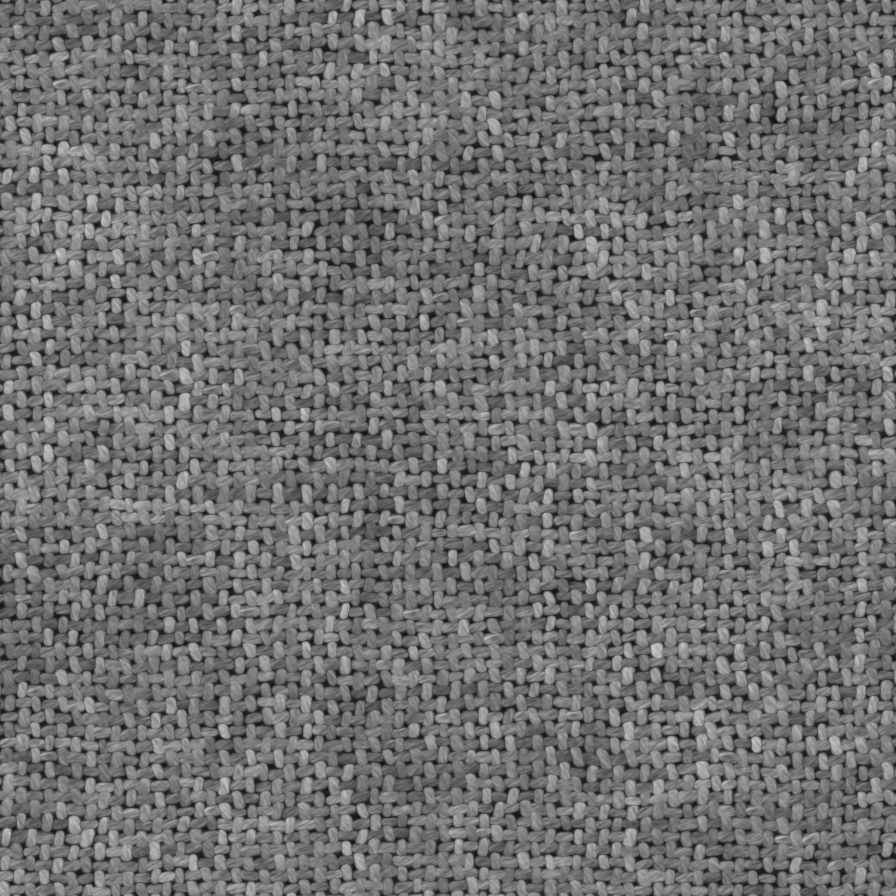
This texture is drawn by a three.js fragment shader. Its source:

```glsl
varying vec2 vUv;

const vec2 THREADS = vec2(66.0, 68.0);
const float GAP_TONE = 0.11;
const float WARP_TONE = 0.53;
const float WEFT_TONE = 0.455;

float hash(vec2 p) {
  vec3 q = fract(vec3(p.xyx) * 0.1031);
  q += dot(q, q.yzx + 33.33);
  return fract((q.x + q.y) * q.z);
}

float noise(vec2 p) {
  vec2 cell = floor(p);
  vec2 f = fract(p);
  f = f * f * (3.0 - 2.0 * f);
  float low = mix(hash(cell), hash(cell + vec2(1.0, 0.0)), f.x);
  float high = mix(hash(cell + vec2(0.0, 1.0)), hash(cell + vec2(1.0, 1.0)), f.x);
  return mix(low, high, f.y);
}

float signedNoise(vec2 p) {
  return 2.0 * noise(p) - 1.0;
}

vec2 rotate(vec2 p, float angle) {
  float c = cos(angle);
  float s = sin(angle);
  return vec2(c * p.x - s * p.y, s * p.x + c * p.y);
}

// Uneven thread paths
vec2 wobble(vec2 p, float amount) {
  vec2 broad = vec2(signedNoise(p * 0.16 + 11.0), signedNoise(p * 0.16 + 57.0));
  vec2 tight = vec2(signedNoise(p * 0.65 + 83.0), signedNoise(p * 0.65 + 131.0));
  return p + amount * (broad + 0.45 * tight);
}

// Twisted strands: q.x runs across the thread, q.y along it
float fibres(vec2 q, float twist, float seed) {
  vec2 s = vec2(q.x + twist * q.y, q.y);
  float coarse = signedNoise(s * vec2(4.5, 1.3) + seed * 91.0);
  float fine = signedNoise(s * vec2(9.0, 2.4) + seed * 57.0 + 20.0);
  return 0.65 * coarse + 0.5 * fine;
}

// One visible stitch: x is its height, y its tone
vec2 stitch(vec2 p, vec2 id) {
  float isWarp = 1.0 - mod(id.x + id.y, 2.0);
  float seed = hash(id + 7.0);
  float size = hash(id + 41.0);
  vec2 jitter = vec2(hash(id + 19.0), hash(id + 73.0)) - 0.5;
  vec2 local = p - id - 0.5 - 0.22 * jitter;

  float tilt = mix(0.35, 0.65, isWarp) * (hash(id + 101.0) - 0.5);
  local = rotate(local, tilt - 0.08);
  vec2 q = mix(local.yx, local, isWarp);
  vec2 halfSize = mix(vec2(0.49, 0.86), vec2(0.50, 0.80), isWarp);
  vec2 e = abs(q) / (halfSize * mix(0.86, 1.14, size));
  float height = 1.0 - e.x * e.x - e.y * e.y * e.y;

  // Brightness drifts along each thread
  vec2 run = mix(id.yx, id, isWarp) * vec2(1.73, 0.13) + isWarp * 200.0;
  float tone = mix(WEFT_TONE, WARP_TONE, isWarp);
  tone += 0.07 * signedNoise(run) + 0.15 * (seed - 0.5);

  float strand = fibres(q, mix(-0.35, 0.45, isWarp), seed);
  tone *= 1.0 + mix(0.27, 0.17, isWarp) * strand;
  tone *= mix(0.42, 1.0, smoothstep(-0.1, 0.75, height));
  tone *= 1.0 + 0.13 * local.y - 0.06 * local.x;
  return vec2(height + 0.08 * strand, tone);
}

// Soft depth blend of neighbouring stitches over dark gaps
float weave(vec2 p) {
  vec2 home = floor(p);
  float weight = exp(0.4);
  float total = GAP_TONE * weight;
  for (int y = -1; y <= 1; y++) {
    for (int x = -1; x <= 1; x++) {
      vec2 s = stitch(p, home + vec2(float(x), float(y)));
      float w = exp(10.0 * max(s.x, -1.5));
      total += s.y * w;
      weight += w;
    }
  }
  return total / weight;
}

void main() {
  vec2 p = wobble(vUv * THREADS + 4.0, 0.26);
  float tone = weave(p);

  // Broad shading and fine fuzz
  tone *= 1.0 + 0.06 * signedNoise(vUv * 7.0 + 3.0);
  tone += 0.035 * signedNoise(vUv * vec2(260.0, 330.0));
  gl_FragColor = vec4(vec3(clamp(tone, 0.0, 1.0)), 1.0);
}
```
